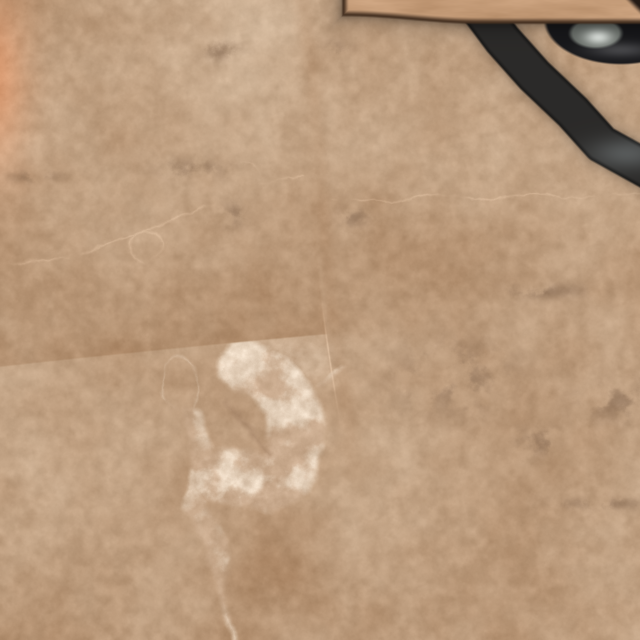
This texture is drawn by a Shadertoy shader. Its source:

```glsl
// Worn tan sheet with creased seams, a peeled pale patch and stains,
// crossed at the upper right by a dark strap, a metal stud and a board edge.
// Layered noise forms the surface; distance functions place the shapes.

float hash(vec2 p) {
  vec3 q = fract(p.xyx * vec3(.1031, .103, .0973));
  q += dot(q, q.yzx + 33.33);
  return fract((q.x + q.y) * q.z);
}

float noise(vec2 p) {
  vec2 i = floor(p), f = fract(p);
  f = f * f * (3. - 2. * f);
  return mix(mix(hash(i), hash(i + vec2(1, 0)), f.x),
             mix(hash(i + vec2(0, 1)), hash(i + 1.), f.x), f.y);
}

// Layered noise centred on zero
float fbm(vec2 p) {
  float sum = -.48, amp = .5;
  for (int i = 0; i < 5; i++) {
    sum += amp * noise(p);
    p = mat2(1.6, 1.2, -1.2, 1.6) * p + 7.3;
    amp *= .5;
  }
  return sum;
}

float fill(float d, float soft) { return 1. - smoothstep(-soft, soft, d); }

// Spots hold a centre in xy and radii in zw
float blot(vec2 p, vec4 s) { vec2 d = (p - s.xy) / s.zw; return exp(-dot(d, d)); }

float ellipse(vec2 p, vec4 s) { return (length((p - s.xy) / s.zw) - 1.) * s.w; }

float segment(vec2 p, vec2 a, vec2 b) {
  vec2 d = b - a;
  return length(p - a - d * clamp(dot(p - a, d) / dot(d, d), 0., 1.));
}

float path(vec2 p, vec2 v[6]) {
  float d = 9.;
  for (int i = 0; i < 5; i++) d = min(d, segment(p, v[i], v[i + 1]));
  return d;
}

vec3 sheet(vec2 p, float seamX, float above) {
  float tone = .42 + 1.3 * fbm(p * 5.) + .7 * fbm(p * 22.);
  tone += .5 * blot(p, vec4(.38, .94, .16, .16)) + .5 * blot(p, vec4(.82, .75, .22, .12));
  tone -= .6 * blot(p, vec4(.68, .6, .14, .08)) + .5 * blot(p, vec4(.44, .12, .08, .08));
  // Shade above the cross seam and beside the upright one
  float left = fill(p.x - seamX, .004);
  tone -= .7 * left * fill(-above, .002) * exp(-max(above, 0.) * 8.);
  tone -= .45 * blot(p, vec4(seamX + .012, p.y, .014, 1)) * smoothstep(.1, .5, p.y);
  vec3 c = mix(vec3(.71, .575, .45), vec3(.79, .675, .56), tone);
  return c + vec3(.12, 0, -.04) * blot(p, vec4(-.01, .88, .05, .14));
}

float stains(vec2 p) {
  vec4 spots[11] = vec4[11](vec4(.3, .735, .05, .015), vec4(.055, .724, .035, .009),
    vec4(.345, .92, .03, .015), vec4(.525, .915, .025, .02), vec4(.365, .665, .018, .02),
    vec4(.553, .662, .025, .018), vec4(.71, .41, .08, .05), vec4(.845, .31, .035, .022),
    vec4(.965, .375, .06, .03), vec4(.85, .545, .07, .012), vec4(.94, .213, .07, .009));
  float s = 0.;
  for (int i = 0; i < 11; i++) s += blot(p, spots[i]);
  return min(s, 1.) * smoothstep(-.1, .17, fbm(p * 32. + 4.));
}

// Peeled patch, trailing strip and thin curl
float peel(vec2 p, float above) {
  float core = path(p, vec2[6](vec2(.385, .43), vec2(.42, .41), vec2(.46, .365),
    vec2(.457, .28), vec2(.425, .245), vec2(.345, .257))) - .042;
  float strip = path(p, vec2[6](vec2(.295, .35), vec2(.318, .27), vec2(.298, .21),
    vec2(.338, .145), vec2(.342, .08), vec2(.373, -.01))) - .004 - .012 * smoothstep(.06, .13, p.y);
  float curl = abs(ellipse(p, vec4(.279, .4, .025, .045))) - .002;
  float torn = max(fill(core, .008), .75 * fill(strip, .006));
  torn = max(torn, .4 * max(fill(curl, .004), blot(p, vec4(.45, .44, .07, .04))));
  return torn * fill(above, .002);
}

void mainImage(out vec4 fragColor, in vec2 fragCoord) {
  vec2 p = fragCoord / iResolution.xy;
  float soft = 1.5 / iResolution.y, grain = fbm(p * 65.);
  vec2 w = p + .022 * vec2(fbm(p * 26.), fbm(p * 26. + 19.));
  float seamX = .57 - .115 * p.y + .006 * sin(p.y * 9.);
  float above = p.y - .427 - .11 * p.x + .02 * p.x * p.x;
  vec3 col = mix(sheet(p, seamX, above), vec3(.52, .41, .32), .6 * stains(p));

  // Pale creases, small curls and the raised seam
  float crease = path(w, vec2[6](vec2(0, .586), vec2(.13, .605), vec2(.25, .645),
    vec2(.33, .68), vec2(.4, .71), vec2(.47, .727)));
  crease = min(crease, segment(w, vec2(.52, .688), vec2(1.01, .698)));
  crease = min(crease, abs(ellipse(w, vec4(.23, .615, .026, .021))));
  crease = min(crease, abs(ellipse(w, vec4(.38, .727, .028, .02))));
  col += .07 * fill(crease - .0012, .0025) * smoothstep(-.18, .12, fbm(p * 17.));
  col += .12 * fill(abs(p.x - seamX) - .001, .002) * blot(p, vec4(.53, .44, 1, .06));

  // Torn pale layer with a crack across it
  float torn = peel(w, above);
  torn = max(torn, .6 * fill(segment(w, vec2(.533, .425), vec2(.503, .4)) - .004, .005));
  vec3 pale = mix(vec3(.79, .67, .56), vec3(.93, .86, .78), smoothstep(-.18, .14, fbm(p * 28.)));
  col = mix(col, pale, torn * (.85 + .6 * grain));
  float crack = segment(w, vec2(.355, .37), vec2(.42, .29)) - .003;
  col = mix(col, vec3(.66, .53, .42), .65 * fill(crack, .006)) + .12 * grain;

  // Strap with a sheen along its lower end
  float strap = path(p, vec2[6](vec2(.75, .985), vec2(.785, .938), vec2(.835, .882),
    vec2(.895, .825), vec2(.94, .775), vec2(1.03, .725))) - .03;
  vec3 cloth = mix(vec3(.17, .165, .16), vec3(.34, .35, .35), blot(p, vec4(.98, .76, .06, .025)));
  cloth *= .55 + .45 * smoothstep(0., .008, -strap);
  col = mix(col * (1. - .22 * exp(-max(strap, 0.) * 130.)), cloth, fill(strap, soft));

  // Dark mount and metal stud
  vec3 mount = vec3(.09, .09, .1) + .18 * blot(p, vec4(.97, .922, .05, .012));
  col = mix(col, mount, fill(ellipse(p, vec4(.97, .968, .118, .068)), soft));
  vec3 metal = vec3(.4, .42, .4) + .45 * blot(p, vec4(.935, .942, .022, .012));
  col = mix(col, metal, fill(ellipse(p, vec4(.931, .948, .04, .023)), .003));

  // Board with a dark lower lip and cast shadow
  float lip = .975 - .012 * smoothstep(.54, .75, p.x);
  float board = max(lip - p.y, .535 - p.x);
  col *= 1. - .35 * exp(-max(board, 0.) * 90.);
  vec3 wood = vec3(.77, .61, .47) + .15 * fbm(p * vec2(12, 60));
  wood = mix(wood, vec3(.27, .19, .13), fill(-board - .006, .005));
  wood = mix(wood, vec3(.14, .1, .08), fill(1.983 - p.x - p.y, .008));
  fragColor = vec4(clamp(mix(col, wood, fill(board, soft)), 0., 1.), 1);
}
```
